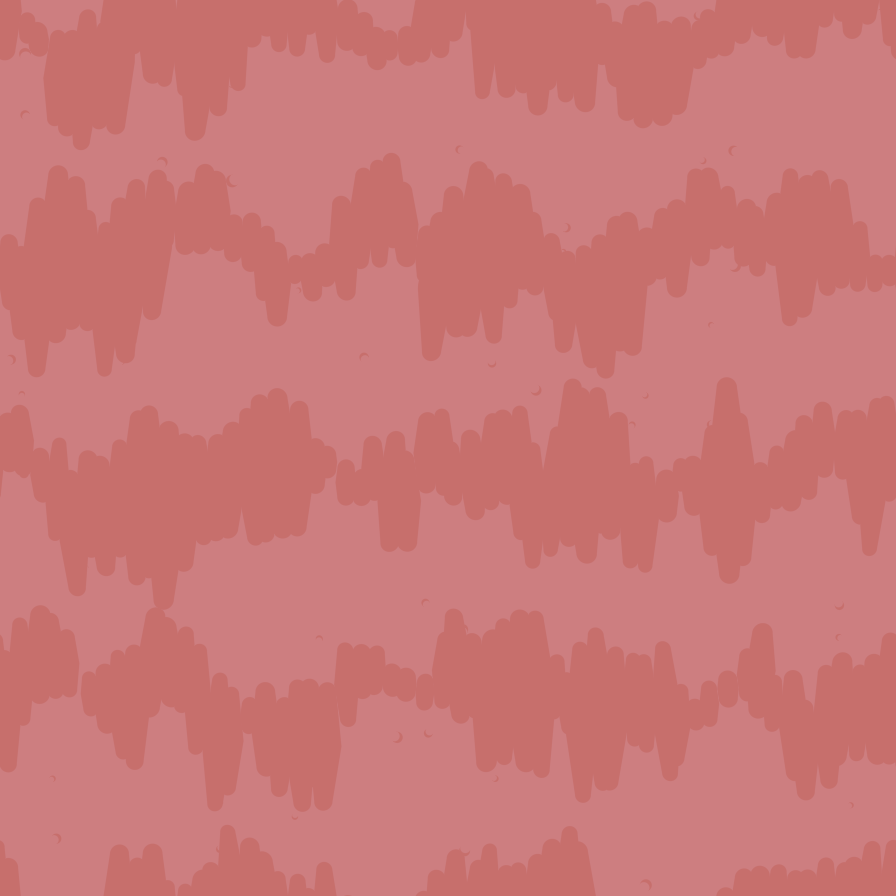
Write a Shadertoy shader that draws this pattern.

```glsl
// Four ragged horizontal bands of rounded vertical brush strokes, with small crescent flecks.

const float TAU = 6.2831853;
const float BANDS = 4.0;
const float STROKES = 56.0;
const float FLECK_CELLS = 26.0;
const vec3 ROSE = vec3(0.803, 0.494, 0.502);
const vec3 CLAY = vec3(0.780, 0.435, 0.425);

float hash(vec2 p) {
    return fract(sin(dot(p, vec2(127.1, 311.7))) * 4375.85);
}

// Layered sines, periodic over one canvas; low softness gives steep steps.
float layeredWave(float x, float seed, float softness) {
    float sum = 0.0;
    for (int i = 0; i < 4; i++) {
        float layer = float(i);
        float freq = 2.0 + 3.0 * layer + floor(2.0 * hash(vec2(layer, seed + 0.5)));
        sum += sin(TAU * (freq * x + hash(vec2(layer, seed)))) / (1.0 + 0.35 * layer);
    }
    return sum * inversesqrt(softness + sum * sum);
}

// Vertical capsule, from -down to up, that swells away from its ends.
float strokeDistance(vec2 p, float up, float down, float radius) {
    float inside = min(up - p.y, p.y + down);
    float swell = 0.13 * clamp(inside, 0.0, 0.07);
    p.y -= clamp(p.y, -down, up);
    return length(p) - radius - swell;
}

// One stroke of a band; p is relative to the band's resting line.
float bandStroke(vec2 p, float column, float band) {
    float seed = mod(band, BANDS) * 7.0 + 3.0;
    vec2 id = vec2(mod(column, STROKES), seed);
    float x = (column + 0.5 + 0.45 * (hash(id) - 0.5)) / STROKES;

    float drift = 0.024 * layeredWave(x, seed + 1.0, 0.6);
    float longUp = pow(hash(id + 11.3), 3.0);
    float longDown = pow(hash(id + 23.7), 3.0);
    float up = 0.033 + 0.036 * layeredWave(x, seed + 2.0, 0.7) + 0.042 * longUp;
    float down = 0.037 + 0.048 * layeredWave(x, seed + 3.0, 0.15) + 0.036 * longDown;

    float radius = mix(0.008, 0.0115, hash(id + 37.9));
    float tilt = 0.14 * (hash(id + 51.1) - 0.5);
    vec2 q = p - vec2(x, drift);
    q.x -= tilt * q.y;
    return strokeDistance(q, max(up, 0.008), max(down, 0.008), radius);
}

// Nearest stroke among neighbouring columns and bands.
float bandsDistance(vec2 uv) {
    float column = floor(uv.x * STROKES);
    float band = floor(uv.y * BANDS - 0.38);
    float nearest = 1.0;
    for (int j = -1; j <= 1; j++) {
        for (int i = -2; i <= 2; i++) {
            float b = band + float(j);
            vec2 p = uv - vec2(0.0, (b + 0.88) / BANDS);
            nearest = min(nearest, bandStroke(p, column + float(i), b));
        }
    }
    return nearest;
}

// Sparse crescents, one at most in each cell.
float fleckDistance(vec2 uv) {
    vec2 cell = floor(uv * FLECK_CELLS);
    vec2 id = mod(cell, FLECK_CELLS);
    if (hash(id + 5.2) < 0.91) return 1.0;
    vec2 jitter = vec2(hash(id + 1.7), hash(id + 8.4)) - 0.5;
    vec2 p = uv - (cell + 0.5 + 0.5 * jitter) / FLECK_CELLS;
    float radius = mix(0.003, 0.007, hash(id + 14.6));
    float angle = TAU * hash(id + 19.8);
    vec2 bite = 0.55 * radius * vec2(cos(angle), sin(angle));
    return max(length(p) - radius, radius * 0.95 - length(p - bite));
}

void mainImage(out vec4 fragColor, in vec2 fragCoord) {
    vec2 uv = fragCoord / iResolution.y;
    float pixel = 1.0 / iResolution.y;

    float d = min(bandsDistance(uv), fleckDistance(uv));
    float paint = 1.0 - smoothstep(-0.7 * pixel, 0.7 * pixel, d);
    fragColor = vec4(mix(ROSE, CLAY, paint), 1.0);
}
```
